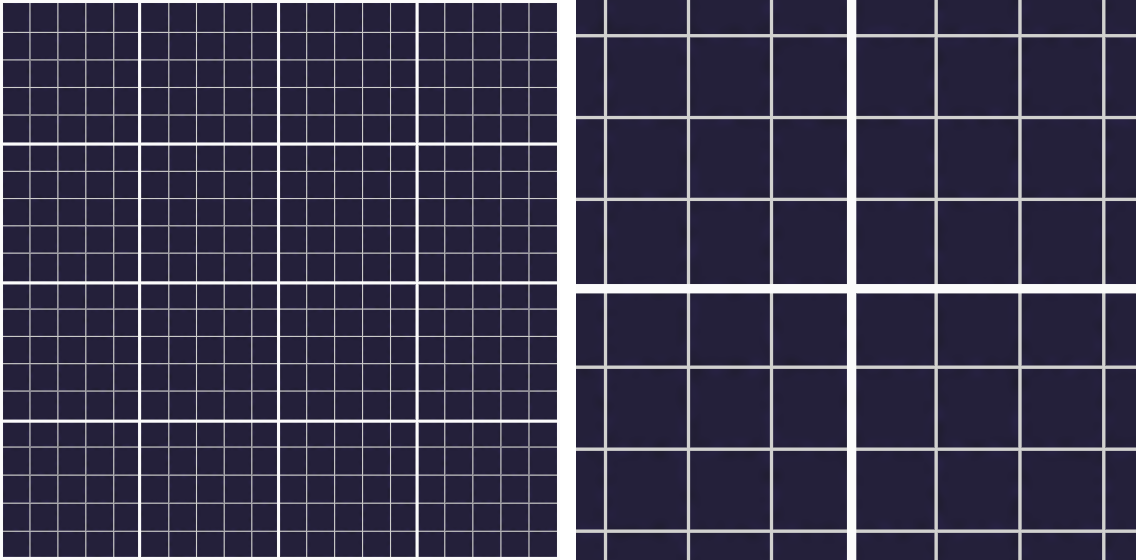
Left: the whole. Right: its middle third, enlarged.
Give the GLSL for this pattern, as a Shadertoy shader.

```glsl
// Dark indigo panels, four across and four down, parted by wide white bars.
// Each panel is ruled five by five with thin pale lines; groups of rules have
// slightly uneven spacing, and gradient noise tints the fringe beside them.

const vec3 PANEL_COLOR = vec3(0.140, 0.124, 0.228);
const vec3 RULE_COLOR = vec3(0.82, 0.82, 0.81);
const vec3 BAR_COLOR = vec3(0.985);
const vec3 FRINGE_COLOR = vec3(0.025, 0.015, 0.065);
const float BAR_WIDTH = 0.0056;
const float RULE_WIDTH = 0.0020;
const float FAR_EDGE = 0.9974;
const int GROUPS = 4;
const int RULES = 4;

// Random unit gradient for a lattice point
vec2 gradientAt(vec2 cell) {
    float angle = 6.2832 * fract(sin(dot(cell, vec2(127.1, 311.7))) * 43758.5);
    return vec2(cos(angle), sin(angle));
}

float gradientNoise(vec2 p) {
    vec2 i = floor(p), f = fract(p);
    vec2 u = f * f * f * (f * (f * 6.0 - 15.0) + 10.0);
    vec2 e = vec2(1.0, 0.0);
    float a = dot(gradientAt(i), f);
    float b = dot(gradientAt(i + e.xy), f - e.xy);
    float c = dot(gradientAt(i + e.yx), f - e.yx);
    float d = dot(gradientAt(i + e.xx), f - e.xx);
    return mix(mix(a, b, u.x), mix(c, d, u.x), u.y);
}

// Distance along one axis to the nearest bar
float barDistance(float p, vec4 bars) {
    float nearest = abs(p - FAR_EDGE);
    for (int g = 0; g < GROUPS; g++) nearest = min(nearest, abs(p - bars[g]));
    return nearest;
}

// Distance along one axis to the nearest rule, from each group's start and pitch
float ruleDistance(float p, vec4 starts, vec4 pitches) {
    float nearest = 1.0;
    for (int g = 0; g < GROUPS; g++) {
        float k = clamp(round((p - starts[g]) / pitches[g]), 0.0, float(RULES - 1));
        nearest = min(nearest, abs(p - starts[g] - k * pitches[g]));
    }
    return nearest;
}

// Smooth coverage of a stroke
float stroke(float dist, float width, float pixel) {
    return 1.0 - smoothstep(-0.6 * pixel, 0.6 * pixel, dist - 0.5 * width);
}

void mainImage(out vec4 fragColor, in vec2 fragCoord) {
    vec2 uv = fragCoord / iResolution.xy;
    float pixel = 1.0 / min(iResolution.x, iResolution.y);

    // Wide bars
    vec2 bar = vec2(
        barDistance(uv.x, vec4(0.0026, 0.2493, 0.4974, 0.7448)),
        barDistance(uv.y, vec4(0.0028, 0.2480, 0.4948, 0.7428)));

    // Thin rules
    vec2 rule = vec2(
        ruleDistance(uv.x, vec4(0.0535, 0.3015, 0.5477, 0.7943),
                           vec4(0.0499, 0.0494, 0.0499, 0.0501)),
        ruleDistance(uv.y, vec4(0.0514, 0.3017, 0.5480, 0.7946),
                           vec4(0.0501, 0.0488, 0.0487, 0.0492)));
    float barDist = min(bar.x, bar.y);
    float ruleDist = min(rule.x, rule.y);

    // Panel with a faint, patchy violet fringe beside the lines
    float fringe = 1.0 - smoothstep(0.002, 0.009, min(barDist, ruleDist));
    float patches = gradientNoise(uv * 90.0);
    vec3 color = PANEL_COLOR + FRINGE_COLOR * fringe * patches;

    color = mix(color, RULE_COLOR, stroke(ruleDist, RULE_WIDTH, pixel));
    color = mix(color, BAR_COLOR, stroke(barDist, BAR_WIDTH, pixel));
    fragColor = vec4(color, 1.0);
}
```
